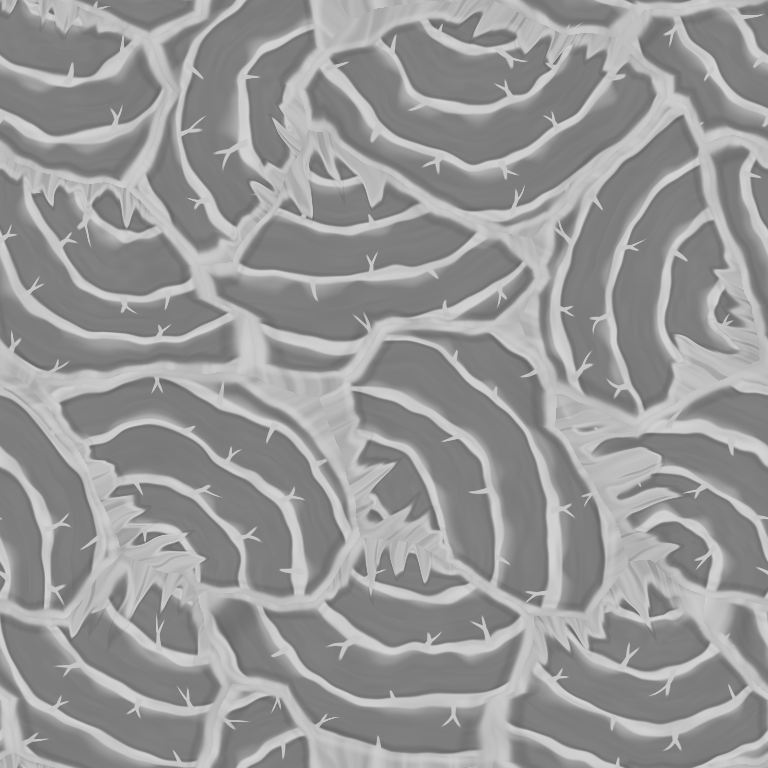
Write a Shadertoy shader that draws this texture map.

```glsl
#define GRID vec2(3.0, 4.0)
#define JITTER 0.35
#define SEED 7.0
#define SLICE_AREA 0.115
#define GAP 0.009
#define FRINGE 0.06
#define RING_STEP 0.068
#define CRACK_STEP 0.085
#define WOOD 0.49
#define BARK 0.70
#define HIGHLIGHT 0.83

const float PI = 3.14159;

struct Slice {
    float dist;    // signed distance to the sector
    float next;    // distance to the second nearest sector
    float middle;  // height of the centroid above the pith
    vec2 p;        // position relative to the pith, opening along +y
    vec2 id;
};

vec2 hash2(vec2 p) {
    vec3 q = fract(p.xyx * vec3(0.1031, 0.1030, 0.0973));
    q += dot(q, q.yzx + 33.33);
    return fract((q.xx + q.yz) * q.zy);
}

// Value noise that repeats after "wrap" cells
float noise(vec2 p, float wrap) {
    vec2 i = floor(p), f = fract(p);
    f = f * f * (3.0 - 2.0 * f);
    vec2 a = mod(i, wrap), b = mod(i + 1.0, wrap);
    return mix(mix(hash2(a).x, hash2(vec2(b.x, a.y)).x, f.x),
               mix(hash2(vec2(a.x, b.y)).x, hash2(b).x, f.x), f.y);
}

float grain(vec2 p) { return noise(p, 512.0); }

float sectorDistance(vec2 p, float spread, float radius) {
    vec2 side = vec2(sin(spread), cos(spread));
    p.x = abs(p.x);
    float flank = length(p - side * clamp(dot(p, side), 0.0, radius));
    return max(length(p) - radius, flank * sign(side.y * p.x - side.x * p.y));
}

// Nearest log slice on a staggered, wrapping grid
Slice findSlice(vec2 uv) {
    Slice s = Slice(9.0, 9.0, 0.0, vec2(0.0), vec2(0.0));
    for (int j = -2; j <= 2; j++)
    for (int i = -1; i <= 1; i++) {
        float y = floor(uv.y * GRID.y) + float(j);
        float shift = 0.5 * mod(y, 2.0);
        float x = floor(uv.x * GRID.x - shift) + float(i);
        vec2 id = mod(vec2(x, y), GRID);
        vec2 place = hash2(id + SEED), form = hash2(id + SEED + 50.0);
        vec2 center = (vec2(x + shift, y) + 0.5 + JITTER * (place - 0.5)) / GRID;
        float spread = mix(0.7, 1.5, form.x);
        float radius = sqrt(SLICE_AREA / spread);
        float middle = radius * sin(spread) / (1.5 * spread);
        float turn = PI * 0.85 + 4.2 * (form.y - 0.5);
        vec2 axis = vec2(cos(turn), sin(turn));
        vec2 q = uv - center;
        vec2 p = vec2(dot(q, vec2(axis.y, -axis.x)), dot(q, axis) + middle);
        float d = sectorDistance(p, spread, radius);
        if (d < s.dist) s = Slice(d, s.dist, middle, p, id);
        else s.next = min(s.next, d);
    }
    return s;
}

// Forked, tapering split growing from ring k; v is the offset from that ring
float crack(float angle, float k, float v, vec2 id) {
    float n = angle * k * RING_STEP / CRACK_STEP;
    vec2 h = hash2(vec2(floor(n), k) + id * 31.0 + 11.0);
    vec2 g = hash2(h * 91.0);
    float u = (fract(n) - 0.3 - 0.4 * h.x) * CRACK_STEP;
    float w = h.y < 0.5 ? -v : v;
    float reach = mix(0.018, 0.033, g.x);
    u += (g.y - 0.5) * (w + 16.0 * w * w);
    float fork = step(0.5, g.x) * 0.6 * max(w - 0.45 * reach, 0.0);
    float d = abs(abs(u) - fork);
    float taper = 0.0033 * (1.0 - w / reach);
    float span = smoothstep(-0.004, 0.0, w) * (1.0 - smoothstep(0.8 * reach, reach, w));
    return span * (1.0 - smoothstep(taper, taper + 0.002, d)) * step(0.25, h.x);
}

float woodShade(Slice s) {
    float r = length(s.p) + 0.014 * (grain(s.p * 14.0 + s.id * 9.0) - 0.5);
    float angle = atan(s.p.x, s.p.y);
    float k = max(1.0, floor(r / RING_STEP + 0.5));
    float v = r - k * RING_STEP;
    vec2 seed = s.id * 13.0 + k * 7.0;
    float brush = grain(vec2(angle * 6.0, r * 160.0) + seed);
    float width = mix(0.001, 0.006, grain(vec2(angle * 4.0, 0.0) + seed));
    float trail = 0.006 + 0.024 * grain(vec2(angle * k * 2.5, 3.0) + seed);
    float shade = WOOD + 0.025 * (brush - 0.5) + 0.02 * (grain(s.p * 9.0) - 0.5);
    // Groove, brushed trail, bright core, splits
    shade -= 0.035 * (1.0 - smoothstep(0.0, 0.004, abs(v + width + 0.005)));
    float smear = smoothstep(-width - 0.003, -width, v) * (1.0 - smoothstep(0.0, trail, v));
    shade = mix(shade, 0.74, smear * (0.55 + 0.45 * brush));
    float core = 1.0 - smoothstep(width, width + 0.004, abs(v));
    shade = mix(shade, HIGHLIGHT, core * (0.65 + 0.35 * brush));
    return mix(shade, 0.78, crack(angle, k, v, s.id));
}

void mainImage(out vec4 fragColor, in vec2 fragCoord) {
    vec2 uv = fragCoord / iResolution.xy;
    vec2 wobble = vec2(noise(uv * 12.0, 12.0), noise(uv * 12.0 + 5.5, 12.0)) - 0.5;
    vec2 chips = vec2(noise(uv * 40.0, 40.0), noise(uv * 40.0 + 9.5, 40.0)) - 0.5;
    Slice s = findSlice(uv + 0.02 * wobble + 0.007 * chips);

    // Streaks hang from the cut side of each slice
    float lean = PI * (1.5 + 0.5 * (hash2(s.id + 80.0).x - 0.5));
    vec2 fall = vec2(cos(lean), sin(lean));
    vec2 streakPos = vec2(dot(s.p, vec2(fall.y, -fall.x)), dot(s.p, fall));
    float streak = grain(streakPos * vec2(85.0, 5.0) + s.id * 17.0);
    float fine = grain(streakPos * vec2(190.0, 11.0) + s.id * 5.0);
    vec2 q = s.p - vec2(0.0, s.middle);
    float facing = smoothstep(0.5, 0.95, dot(q, fall) / max(length(q), 0.001));
    float edge = max(s.dist, 0.5 * (s.dist - s.next)) + GAP + FRINGE * facing * streak * streak;

    // Bark between the slices, with a bright lip along their rims
    float bark = BARK + 0.12 * (streak - 0.4) + 0.06 * (fine - 0.5);
    bark -= 0.12 * facing * smoothstep(0.6, 0.9, fine);
    float lip = 1.0 - smoothstep(0.0, 0.009, abs(edge - 0.006));
    bark = mix(bark, HIGHLIGHT, lip * (0.25 + 0.5 * noise(uv * 24.0, 24.0)));

    // Wood with a dark groove inside the rim
    float wood = woodShade(s) - 0.04 * (1.0 - smoothstep(0.0, 0.006, abs(edge + 0.007)));
    float shade = mix(wood, bark, smoothstep(-0.003, 0.003, edge));
    fragColor = vec4(vec3(shade), 1.0);
}
```
